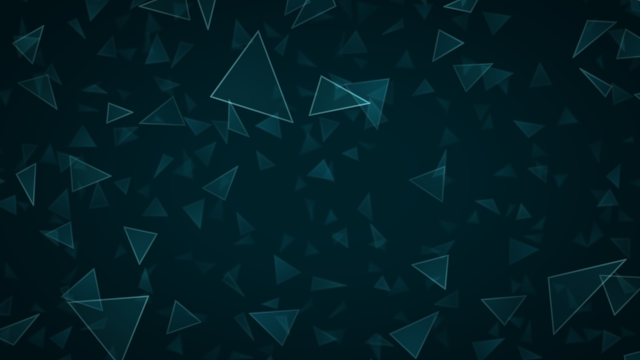
This background is drawn by a Shadertoy shader. Its source:

```glsl
// Translucent teal glass triangles drifting over a dark vignette.
// Four jittered grids, from tiny blurred shards to large crisp panes,
// add signed-distance triangles with a soft fill and a thin pale rim.

const float TAU = 6.2831853;

vec3 hash3(vec2 cell, float seed) {
    vec3 q = fract(vec3(cell.xyx + seed * 7.13) * vec3(0.1031, 0.1030, 0.0973));
    q += dot(q, q.yxz + 33.33);
    return fract((q.xxy + q.yzz) * q.zyx);
}

// x: squared distance to the edge, y: side of the edge
vec2 edgeDistance(vec2 p, vec2 a, vec2 b, float winding) {
    vec2 e = b - a, v = p - a;
    vec2 w = v - e * clamp(dot(v, e) / max(dot(e, e), 1e-7), 0.0, 1.0);
    return vec2(dot(w, w), winding * (v.x * e.y - v.y * e.x));
}

float triangleDistance(vec2 p, vec2 a, vec2 b, vec2 c) {
    vec2 ab = b - a, ca = a - c;
    float winding = sign(ab.x * ca.y - ab.y * ca.x);
    vec2 d = min(min(edgeDistance(p, a, b, winding),
                     edgeDistance(p, b, c, winding)),
                 edgeDistance(p, c, a, winding));
    return -sqrt(d.x) * sign(d.y);
}

vec2 rotate(vec2 v, float angle) {
    float c = cos(angle), s = sin(angle);
    return vec2(c * v.x - s * v.y, s * v.x + c * v.y);
}

// Corner of a tumbling triangle: irregular, then foreshortened and turned
vec2 corner(float index, vec3 shape, float radius, float squash, float turn) {
    float angle = (index + 0.45 * (shape.x - 0.5)) * TAU / 3.0;
    vec2 v = radius * mix(0.7, 1.0, shape.y) * vec2(cos(angle), sin(angle));
    return rotate(v * vec2(1.0, squash), turn);
}

// Light added by one layer of scattered triangles
vec3 shardLayer(vec2 p, float cellSize, float radius, float presence,
                float blur, float fillGain, float rimGain, float seed) {
    vec3 light = vec3(0.0);
    vec2 home = floor(p / cellSize);
    float soft = max(blur, 0.8 / iResolution.y);
    for (int j = -1; j <= 1; j++)
    for (int i = -1; i <= 1; i++) {
        vec2 cell = home + vec2(i, j) + 40.0;
        vec3 place = hash3(cell, seed);
        if (place.z > presence) continue;
        vec3 look = hash3(cell, seed + 1.7);
        vec3 tone = hash3(cell, seed + 3.1);
        vec2 center = (cell - 40.0 + 0.5 + 0.85 * (place.xy - 0.5)) * cellSize;
        vec2 q = p - center;
        float size = radius * mix(0.6, 1.0, look.x);
        if (dot(q, q) > (size + 3.0 * soft) * (size + 3.0 * soft)) continue;

        float squash = mix(0.35, 1.0, look.y);
        float turn = TAU * look.z;
        vec2 a = corner(0.0, hash3(cell, seed + 4.3), size, squash, turn);
        vec2 b = corner(1.0, hash3(cell, seed + 5.9), size, squash, turn);
        vec2 c = corner(2.0, hash3(cell, seed + 8.2), size, squash, turn);
        float d = triangleDistance(q, a, b, c);

        // Fill fades from one bright corner; the rim is a hairline
        float fill = 1.0 - smoothstep(-soft, soft, d);
        float glow = 1.0 - smoothstep(0.0, 1.7 * size, length(q - a));
        float rim = 1.0 - smoothstep(0.0, 0.0016 + 1.3 * soft, abs(d));
        vec3 tint = mix(vec3(0.025, 0.105, 0.105), vec3(0.02, 0.125, 0.15), tone.y);
        light += tint * fill * fillGain * mix(0.5, 1.2, tone.x) * (0.65 + 0.7 * glow);
        light += vec3(0.24, 0.31, 0.31) * rim * rimGain
               * mix(0.45, 1.0, tone.z) * (0.65 + 0.5 * glow);
    }
    return light;
}

void mainImage(out vec4 fragColor, in vec2 fragCoord) {
    vec2 p = fragCoord / iResolution.y;
    vec2 uv = fragCoord / iResolution.xy - 0.5;

    // Deep teal backdrop, darker toward the corners
    float vignette = smoothstep(0.1, 0.72, length(uv * vec2(1.1, 0.95)));
    vec3 color = mix(vec3(0.002, 0.13, 0.162), vec3(0.0, 0.066, 0.083), vignette);

    // Far to near: cell size, radius, presence, blur, fill, rim, seed
    vec3 light = shardLayer(p, 0.090, 0.045, 0.55, 0.0055, 0.45, 0.03, 11.0);
    light += shardLayer(p, 0.120, 0.060, 0.65, 0.0035, 0.65, 0.14, 23.0);
    light += shardLayer(p, 0.210, 0.105, 0.75, 0.0016, 0.75, 0.65, 37.0);
    light += shardLayer(p, 0.430, 0.200, 0.50, 0.0012, 0.75, 1.10, 53.0);

    color += light * mix(1.0, 0.8, vignette);
    fragColor = vec4(min(color, vec3(1.0)), 1.0);
}
```
